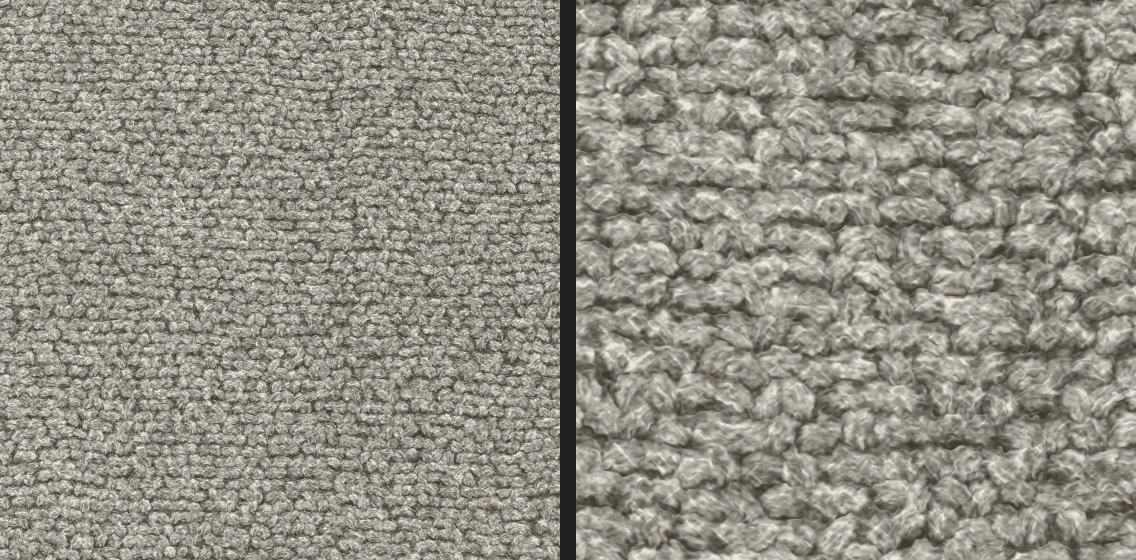
Left, the full canvas; right, a detail of the centre.
Give the GLSL for this texture, as a three.js fragment shader.

```glsl
// Draws a nubbly grey-beige chenille knit: rows of small fuzzy tufts with dark creases.
varying vec2 vUv;

float hash(vec2 p) {
  vec3 q = fract(p.xyx * 0.1031);
  q += dot(q, q.yzx + 33.33);
  return fract((q.x + q.y) * q.z);
}

float noise(vec2 p) {
  vec2 cell = floor(p);
  vec2 f = fract(p);
  f = f * f * (3.0 - 2.0 * f);
  float low = mix(hash(cell), hash(cell + vec2(1.0, 0.0)), f.x);
  float high = mix(hash(cell + vec2(0.0, 1.0)), hash(cell + vec2(1.0, 1.0)), f.x);
  return mix(low, high, f.y);
}

// Stitch coordinates: finer toward the top, with gently wavering rows.
vec2 stitchSpace(vec2 uv) {
  vec2 g = vec2((uv.x - 0.5) * (46.0 + 7.0 * uv.y), uv.y * (47.0 + 6.0 * uv.y)) + 100.0;
  g.y += 0.9 * noise(uv * vec2(9.0, 6.0)) + 1.2 * uv.x;
  g.x += 0.6 * noise(uv * 8.0 + 31.0);
  return g;
}

// Returns the height of the pile and the brightness of its uppermost yarn.
vec2 tufts(vec2 g) {
  float total = 0.0;
  float bright = 0.0;
  for (int j = -1; j <= 1; j++) {
    float row = floor(g.y) + float(j);
    float shift = 0.5 * mod(row, 2.0) + 0.3 * hash(vec2(row, 7.0));
    for (int i = -1; i <= 1; i++) {
      vec2 id = vec2(floor(g.x - shift) + float(i), row);
      vec2 jitter = vec2(hash(id), hash(id + 19.0)) - 0.5;
      vec2 d = g - id - vec2(shift + 0.5, 0.5) - jitter * vec2(0.45, 0.38);

      // Neighbouring tufts lean opposite ways, each a little differently.
      float lean = 0.5 * (2.0 * mod(id.x, 2.0) - 1.0) + 1.5 * (hash(id + 43.0) - 0.5);
      float c = cos(lean);
      float s = sin(lean);
      vec2 along = vec2(c * d.x + s * d.y, c * d.y - s * d.x);
      vec2 e = along / vec2(0.63, 0.47);
      float height = max(1.0 - dot(e, e) + 0.3 * (hash(id + 71.0) - 0.5), -2.0);

      // Curved strands run the length of the tuft, lit from above.
      along.y += 0.5 * along.x * along.x;
      float strand = 0.55 * noise(along * vec2(2.6, 6.5) + id * 13.7)
                   + 0.45 * noise(along * vec2(4.5, 12.0) + id * 7.3);
      float tone = 0.52 * (strand - 0.5) + 0.07 * (hash(id + 97.0) - 0.5) + 0.17 * d.y;
      float weight = exp(10.0 * height);
      total += weight;
      bright += weight * tone;
    }
  }
  return vec2(log(total) / 10.0, bright / total);
}

void main() {
  vec2 g = stitchSpace(vUv);
  vec2 fray = vec2(noise(g * 5.5), noise(g * 5.5 + 57.0)) - 0.5;
  vec2 pile = tufts(g + 0.17 * fray);

  // Soft creases below, lit yarn on top.
  float value = mix(0.41, 0.64, smoothstep(-0.25, 0.55, pile.x));
  value += pile.y;

  // Fine fuzz at two sizes, and pale stray fibres in both slants.
  value += 0.15 * (noise(g * vec2(5.0, 6.5) + 11.0) - 0.5);
  value += 0.17 * (noise(g * vec2(9.0, 11.0) + 63.0) - 0.5);
  vec2 slant = vec2(g.x + g.y, g.y - g.x);
  float fibre = max(noise(slant * vec2(1.9, 5.5) + 5.0), noise(slant * vec2(5.5, 1.9) + 37.0));
  value += 0.14 * smoothstep(0.72, 0.95, fibre) * smoothstep(0.0, 0.5, pile.x);

  // Faint brushed patches, with a softer sheen on the left.
  float patches = 0.6 * noise(vUv * vec2(5.0, 4.0) + 3.0) + 0.4 * noise(vUv * 13.0 + 21.0);
  value += 0.04 * (patches - 0.5) + 0.03 * (0.5 - vUv.x);

  // Lift the deepest shadows, then tint to a warm grey.
  value = clamp(value + 0.35 * max(0.38 - value, 0.0), 0.25, 0.92);
  gl_FragColor = vec4(value, value - 0.021, value - 0.057, 1.0);
}
```
